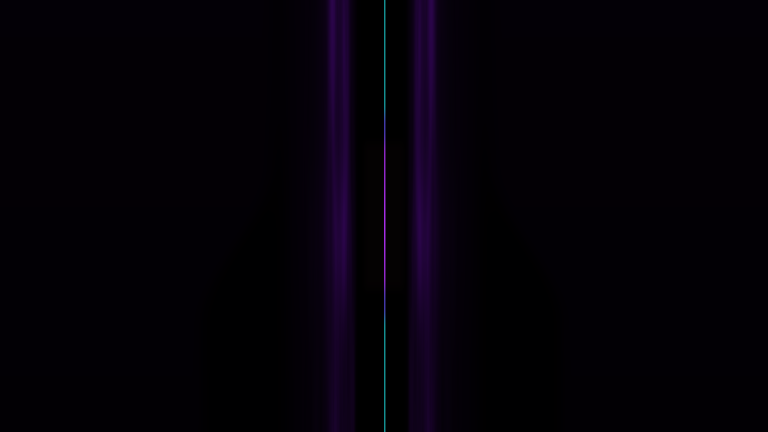
A WebGL 1 fragment shader for this background:

```glsl
precision highp float;

uniform vec2 u_resolution;

// Lengths are fractions of the canvas height; x is measured from the centre.
const vec3 AMBIENT = vec3(0.010, 0.001, 0.020);
const vec3 CURTAIN = vec3(0.160, 0.018, 0.275);
const vec3 EMBER = vec3(0.016, 0.006, 0.008);
const vec3 BEAM_TEAL = vec3(0.08, 0.56, 0.57);
const vec3 BEAM_BLUE = vec3(0.26, 0.22, 0.66);
const vec3 BEAM_VIOLET = vec3(0.62, 0.17, 0.86);

const float MIRROR_X = -0.005;
const float BEAM_X = 0.0017;
const float BEAM_HALF_WIDTH = 0.0017;
const float BEAM_MID_Y = 0.50;
const float GAP = 0.058;
const float INNER_STREAK = 0.083;
const float OUTER_STREAK = 0.111;
const vec2 FIBER_SCALE = vec2(85.0, 2.6);
const int FIBER_OCTAVES = 3;

float hash(vec2 p) {
  vec3 q = fract(vec3(p.xyx) * 0.1031);
  q += dot(q, q.yzx + 33.33);
  return fract((q.x + q.y) * q.z);
}

float valueNoise(vec2 p) {
  vec2 cell = floor(p);
  vec2 f = fract(p);
  f = f * f * (3.0 - 2.0 * f);
  float low = mix(hash(cell), hash(cell + vec2(1.0, 0.0)), f.x);
  float high = mix(hash(cell + vec2(0.0, 1.0)), hash(cell + vec2(1.0)), f.x);
  return mix(low, high, f.y);
}

float bell(float x, float centre, float width) {
  float t = (x - centre) / width;
  return exp(-t * t);
}

// Vertically stretched noise, layered from coarse to fine.
float fibers(vec2 p) {
  float sum = 0.0;
  float weight = 0.5;
  vec2 q = p * FIBER_SCALE + 17.0;
  for (int i = 0; i < FIBER_OCTAVES; i++) {
    sum += weight * valueNoise(q);
    q = q * vec2(2.0, 1.5) + 9.0;
    weight *= 0.5;
  }
  return sum / 0.875;
}

// Hanging light: a soft body with two bright streaks and a sharp inner edge.
float curtain(float d, float y) {
  float topLight = smoothstep(0.50, 0.98, y);
  float midLight = bell(y, 0.46, 0.17);
  float inner = bell(d, INNER_STREAK, 0.011) * (0.22 + 0.28 * topLight + 0.40 * midLight);
  float outer = bell(d, OUTER_STREAK, 0.012) * (0.20 + 0.52 * topLight + 0.22 * midLight);
  float body = bell(d, 0.092, 0.040) * (0.19 + 0.08 * midLight);
  float fringe = bell(d, 0.13, 0.055) * (0.08 + 0.04 * midLight);
  float foot = bell(d, 0.067, 0.008) * 0.18 * (1.0 - smoothstep(0.05, 0.45, y));
  float texture = 0.45 + 1.1 * fibers(vec2(d, y));
  float edge = smoothstep(GAP - 0.004, GAP + 0.008, d);
  return (inner + outer + body + fringe + foot) * texture * edge;
}

// Near-black surround, darkest by the beam and in a wedge widening downwards.
vec3 surround(float d, float y) {
  float reach = mix(0.41, 0.25, smoothstep(0.25, 0.62, y));
  float wedge = smoothstep(0.19, 0.25, d) * (1.0 - smoothstep(reach - 0.02, reach + 0.03, d));
  float lower = 1.0 - smoothstep(0.45, 0.80, y);
  float light = smoothstep(0.04, 0.09, d) * (1.0 - 0.85 * wedge * (0.4 + 0.6 * lower));
  return AMBIENT * light * (0.85 + 0.25 * y);
}

vec3 beamColor(float y) {
  float h = abs(y - BEAM_MID_Y);
  vec3 core = BEAM_VIOLET * (0.88 + 0.17 * bell(y, 0.48, 0.10));
  vec3 color = mix(core, BEAM_BLUE, smoothstep(0.14, 0.20, h));
  return mix(color, BEAM_TEAL, smoothstep(0.21, 0.26, h));
}

void main() {
  float pixel = 1.0 / u_resolution.y;
  float x = (gl_FragCoord.x - 0.5 * u_resolution.x) * pixel;
  float y = gl_FragCoord.y * pixel;
  float d = abs(x - MIRROR_X);

  vec3 color = surround(d, y) + CURTAIN * curtain(d, y);

  // Faint warm patch behind the middle of the beam.
  float patchX = 1.0 - smoothstep(0.035, 0.055, abs(x));
  float patchY = 1.0 - smoothstep(0.15, 0.19, abs(y - BEAM_MID_Y));
  color += EMBER * patchX * patchY;

  // Thin vertical beam with edges smoothed over one pixel.
  float coverage = clamp((BEAM_HALF_WIDTH - abs(x - BEAM_X)) / pixel + 0.5, 0.0, 1.0);
  color = mix(color, beamColor(y), coverage);

  gl_FragColor = vec4(color, 1.0);
}
```
